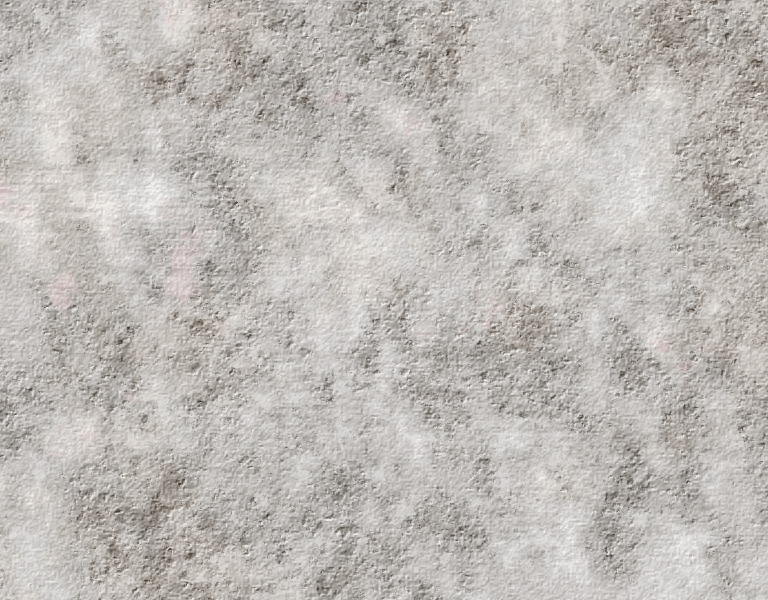
Reproduce this texture procedurally as a WebGL 1 fragment shader.

```glsl
precision highp float;
uniform vec2 u_resolution;

float hash(vec2 p) {
  vec3 q = fract(p.xyx * vec3(0.1031, 0.1030, 0.0973));
  q += dot(q, q.yzx + 33.33);
  return fract((q.x + q.y) * q.z);
}

float noise(vec2 p) {
  vec2 i = floor(p), f = fract(p);
  f = f * f * (3.0 - 2.0 * f);
  return mix(mix(hash(i), hash(i + vec2(1, 0)), f.x),
             mix(hash(i + vec2(0, 1)), hash(i + vec2(1, 1)), f.x), f.y);
}

// Gritty layered noise; the axes stay put so that stretching survives
float fbm(vec2 p) {
  float sum = 0.0, total = 0.0, amp = 1.0;
  for (int i = 0; i < 7; i++) {
    sum += amp * noise(p);
    total += amp;
    p = p * vec2(1.93, 2.08) + vec2(17.3, 41.9);
    amp *= 0.68;
  }
  return sum / total;
}

// Cellular pits: ragged hollows of random size, some cells left empty
float pits(vec2 p, float density) {
  p += 0.5 * vec2(noise(p * 3.7), noise(p * 3.7 + 40.0));
  vec2 cell = floor(p);
  float depth = 0.0;
  for (int y = -1; y <= 1; y++) {
    for (int x = -1; x <= 1; x++) {
      vec2 id = cell + vec2(x, y);
      vec2 d = p - id - vec2(hash(id + 3.1), hash(id + 71.7));
      float radius = 0.15 + 0.45 * hash(id + 29.0);
      float hollow = 1.0 - smoothstep(radius * 0.3, radius, length(d * vec2(0.85, 1.05)));
      depth = max(depth, hollow * step(hash(id + 53.0), density));
    }
  }
  return depth;
}

// Wall surface: fine sandy grain, coarse lumps and pits
float height(vec2 p, float rough) {
  float grain = 0.45 * noise(p * vec2(150, 170)) + 0.75 * noise(p * vec2(270, 300) + 9.0);
  float lumps = (0.1 + 0.5 * rough) * noise(p * vec2(80, 85) + 31.0);
  float holes = 0.6 * pits(p * 100.0, 0.06 + 0.45 * rough)
              + 0.9 * pits(p * 46.0 + 11.0, 0.32 * rough - 0.03);
  return grain + lumps - holes;
}

// Faint broken scratches, mostly diagonal
float scratches(vec2 p) {
  float mark = 0.0;
  for (int i = 0; i < 9; i++) {
    float k = float(i);
    vec2 start = vec2(1.28 * hash(vec2(k, 5.0)), hash(vec2(k, 19.0)));
    float angle = mix(0.8, 2.3, hash(vec2(k, 37.0)));
    vec2 dir = vec2(cos(angle), sin(angle));
    vec2 d = p - start + 0.012 * (noise(p * 22.0 + k) - 0.5);
    float along = clamp(dot(d, dir), 0.0, 0.05 + 0.12 * hash(vec2(k, 83.0)));
    mark = max(mark, 1.0 - smoothstep(0.0008, 0.0045, length(d - dir * along)));
  }
  return mark * smoothstep(0.35, 0.65, noise(p * 70.0));
}

void main() {
  vec2 p = gl_FragCoord.xy / u_resolution.y;

  // Broad stains, drawn out downwards, and smaller mottling
  float stain = fbm(p * vec2(5.6, 3.2) + 5.0);
  float mottle = fbm(p * vec2(20, 15) + 60.0);
  vec2 middle = (p - vec2(0.66, 0.5)) * vec2(3.0, 7.0);
  float damage = exp(-dot(middle, middle));
  float wear = 0.55 * stain + 0.45 * mottle - 0.07 * damage;
  float rough = 1.0 - smoothstep(0.41, 0.53, wear);

  // Relief lit from the upper left
  float here = height(p, rough);
  float relief = here - height(p + vec2(-0.0021, 0.0023), rough);
  relief = clamp(relief, -1.1, 0.9);

  // Thin horizontal trowel lines, stronger in places
  float streak = noise(p * vec2(8, 200)) + noise(p * vec2(30, 290) + 8.0) - 1.0;
  streak *= 0.2 + 1.3 * noise(p * vec2(3, 9) + 77.0);

  float tone = 0.742 + 0.37 * (stain - 0.5) + 0.4 * (mottle - 0.5) - 0.03 * rough;
  tone += mix(0.135, 0.21, rough) * relief + 0.045 * streak;
  tone += 0.08 * (here - 0.6) * (0.5 + rough) - 0.03 * damage * rough;

  // Pale plaster patches, chips and scratches
  float plaster = smoothstep(0.52, 0.62, fbm(p * vec2(8, 6) + 130.0));
  float chips = smoothstep(0.63, 0.7, fbm(p * 30.0 + 200.0));
  tone = mix(tone, 0.79 + 0.15 * relief + 0.03 * streak, 0.4 * plaster);
  tone = mix(tone, 0.88, 0.55 * max(chips, scratches(p)));
  tone = clamp(tone, 0.2, 0.94);

  // Darker parts turn warmer, with brown and faint red blushes
  float brown = smoothstep(0.44, 0.58, fbm(p * vec2(3.4, 3.0) + 90.0));
  float warmth = 0.015 + 0.1 * max(0.84 - tone, 0.0) + 0.022 * brown * (1.0 - plaster);
  float blush = smoothstep(0.62, 0.72, fbm(p * 6.0 + 310.0)) * smoothstep(0.45, 0.6, mottle);
  vec3 color = tone + vec3(0.45, -0.02, -0.5) * warmth + vec3(0.02, -0.02, -0.01) * blush;
  gl_FragColor = vec4(color, 1.0);
}
```
